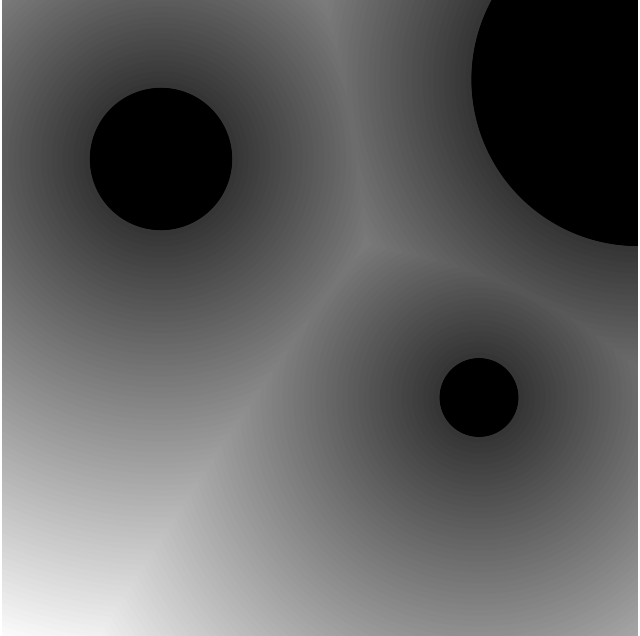
A WebGL 2 fragment shader for this background:

```glsl
#version 300 es
// Three black discs in a banded grey distance field, on a square with white side margins.
precision highp float;

uniform vec2 u_resolution;
out vec4 outColor;

const vec3 MARGIN_COLOR = vec3(1.0);
const vec3 DISC_COLOR = vec3(0.0);
const float DISC_RIM = 0.012;     // distance at which the black fill ends
const float BAND_WIDTH = 0.0085;  // distance covered by one grey step
const float BASE_GREY = 0.19;
const float GREY_SLOPE = 1.15;

float circleDistance(vec2 p, vec2 center, float radius) {
    return length(p - center) - radius;
}

// Nearest distance to any of the three circles
float sceneDistance(vec2 p) {
    float d = circleDistance(p, vec2(0.25, 0.75), 0.10);
    d = min(d, circleDistance(p, vec2(0.75, 0.375), 0.05));
    return min(d, circleDistance(p, vec2(1.0, 0.875), 0.25));
}

// Stepped distance with a soft transition between neighbouring steps
float softBands(float d, float bandWidth, float pixel) {
    float t = d / bandWidth;
    float blend = clamp(pixel / bandWidth, 0.05, 0.5);
    float stepUp = smoothstep(0.5 - blend, 0.5 + blend, fract(t));
    return (floor(t) + stepUp) * bandWidth;
}

vec3 fieldColor(float d, float pixel) {
    float grey = BASE_GREY + GREY_SLOPE * softBands(d, BAND_WIDTH, pixel);
    float outside = smoothstep(-0.5 * pixel, 0.5 * pixel, d - DISC_RIM);
    return mix(DISC_COLOR, vec3(min(grey, 1.0)), outside);
}

void main() {
    // Centered square spanning the canvas height
    float pixel = 1.0 / u_resolution.y;
    vec2 p = (gl_FragCoord.xy - 0.5 * u_resolution) * pixel + 0.5;

    vec3 color = fieldColor(sceneDistance(p), pixel);

    // White margins left and right of the square
    float beyondSide = abs(p.x - 0.5) - 0.5;
    float margin = smoothstep(-0.5 * pixel, 0.5 * pixel, beyondSide);
    outColor = vec4(mix(color, MARGIN_COLOR, margin), 1.0);
}
```
